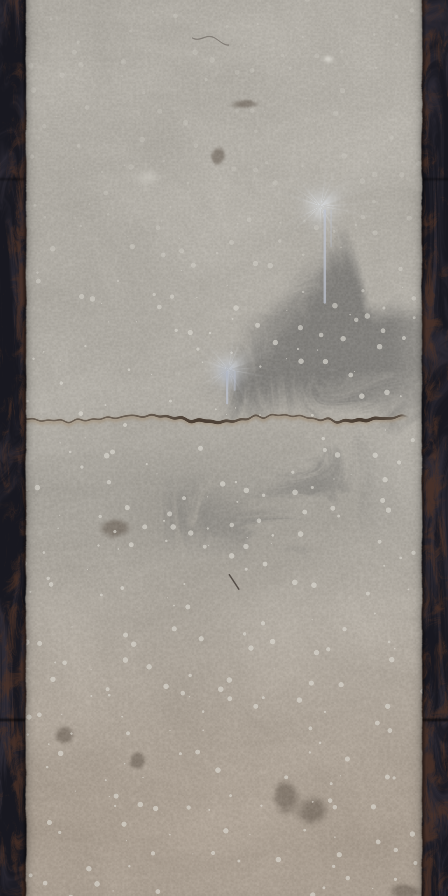
This texture is drawn by a Shadertoy shader. Its source:

```glsl
// Weathered concrete between two rusty steel beams, with a damp stain, a crack
// and two paint splats. Layered sines make mottling and streaks, cellular noise
// the grit and flecks, soft ellipses and strokes the marks.

float hash(vec2 p) {
  return fract(sin(dot(p, vec2(127.1, 311.7))) * 43758.5);
}

// Rotated, self-warping sine layers, roughly -1 to 1
float waves(vec2 p) {
  float sum = 0.0, amp = 0.55;
  for (int i = 0; i < 6; i++) {
    p = mat2(0.8, 0.6, -0.6, 0.8) * p * 1.75 + 1.3;
    p += 0.7 * sin(p.yx * 1.2);
    sum += amp * sin(p.x) * cos(p.y * 0.9);
    amp *= 0.68;
  }
  return sum;
}

// Cellular noise: distance to the nearest point, and its random id
vec2 cells(vec2 p) {
  vec2 best = vec2(9.0, 0.0);
  for (int k = 0; k < 9; k++) {
    vec2 cell = floor(p) + vec2(k % 3 - 1, k / 3 - 1);
    float d = distance(p, cell + vec2(hash(cell), hash(cell + 37.0)));
    if (d < best.x) best = vec2(d, hash(cell + 71.0));
  }
  return best;
}

float bell(float x) { return exp(-x * x); }

float blob(vec2 p, vec2 center, vec2 radius) {
  return bell(length((p - center) / radius));
}

float stroke(vec2 p, vec2 a, vec2 b, float width, float px) {
  vec2 ab = b - a;
  float t = clamp(dot(p - a, ab) / dot(ab, ab), 0.0, 1.0);
  return 1.0 - smoothstep(width - px * 0.5, width + px * 0.7, length(p - a - ab * t));
}

// Bright core with fine radial spray
float splat(vec2 p, vec2 center, float size) {
  vec2 d = p - center;
  float angle = atan(d.y, d.x), r = length(d) / size;
  float rays = pow(0.5 + 0.5 * sin(angle * 13.0 + 3.0 * sin(angle * 5.0)), 4.0);
  return 0.65 * exp(-r * r * 5.0) + 0.4 * rays * exp(-r * 1.9);
}

// Damp wedge rising to a peak, with patchy seepage below
float dampStain(vec2 p, float rough) {
  float side = (p.x - 0.53 - (p.y - 1.2) * 0.76) * 0.8;
  float top = mix(1.49, 1.31, smoothstep(0.765, 0.84, p.x)) - p.y;
  float wedge = smoothstep(-0.035, 0.075, min(side, top) + 0.035 * rough)
    * smoothstep(1.05, 1.17, p.y + 0.05 * rough)
    * (1.0 - 0.35 * smoothstep(0.86, 0.95, p.x));
  float seep = blob(p, vec2(0.7, 0.94), vec2(0.11, 0.13))
    + 0.7 * blob(p, vec2(0.59, 0.82), vec2(0.15, 0.05))
    + 0.7 * blob(p, vec2(0.42, 0.86), vec2(0.08, 0.07));
  return wedge + 0.65 * seep * smoothstep(-0.25, 0.5, rough);
}

// Jagged crack, open in two stretches, with a tan lip underneath
vec3 addCrack(vec3 col, vec2 p, float px) {
  float height = 1.066 + 0.006 * cos(20.0 * (p.x - 0.31))
    + 0.0025 * sin(p.x * 71.0 + 2.0 * sin(p.x * 43.0)) + 0.0014 * sin(p.x * 190.0);
  float offset = p.y - height;
  float open = bell((p.x - 0.45) / 0.09) + bell((p.x - 0.81) / 0.07);
  float width = 0.0007 + 0.0022 * open;
  float reach = 1.0 - smoothstep(0.89, 0.915, p.x);
  col = mix(col, vec3(0.62, 0.54, 0.44), 0.45 * reach * bell((offset + 0.004) / 0.006));
  float gap = 1.0 - smoothstep(width, width + px, abs(offset));
  return mix(col, vec3(0.25, 0.2, 0.16), gap * reach * (0.6 + 0.3 * min(open, 1.0)));
}

vec3 addPaint(vec3 col, vec2 p, float rough, float px) {
  float paint = splat(p, vec2(0.716, 1.54), 0.075) + 0.9 * splat(p, vec2(0.51, 1.175), 0.07);
  col = mix(col, vec3(0.83, 0.84, 0.85), min(paint, 0.9));
  float drips = stroke(p, vec2(0.725, 1.53), vec2(0.725, 1.325), 0.0025, px)
    + 0.5 * stroke(p, vec2(0.739, 1.53), vec2(0.739, 1.45), 0.0015, px)
    + stroke(p, vec2(0.507, 1.17), vec2(0.507, 1.1), 0.0022, px)
    + 0.7 * stroke(p, vec2(0.524, 1.17), vec2(0.524, 1.13), 0.002, px);
  col = mix(col, vec3(0.74, 0.76, 0.81), 0.75 * min(drips, 1.0));
  return mix(col, vec3(0.65, 0.68, 0.74), 0.5 * blob(p + 0.008 * rough, vec2(0.51, 1.165), vec2(0.025)));
}

vec3 concrete(vec2 p, float px) {
  float rough = waves(p * 8.0 + 5.0);
  vec3 col = mix(vec3(0.665, 0.62, 0.57), vec3(0.695, 0.68, 0.65), smoothstep(0.1, 0.95, p.y));
  col += 0.022 * waves(p * vec2(2.2, 4.5)) + 0.014 * rough;
  col += 0.035 * blob(p, vec2(0.5, 0.17), vec2(0.2, 0.13)) - 0.05 * blob(p, vec2(0.45, 0.86), vec2(0.4, 0.15));
  col = mix(col, vec3(0.455, 0.45, 0.44), min(0.78 * dampStain(p, rough), 0.85));

  // Small dark patches
  vec2 q = p + 0.006 * rough;
  float marks = blob(q, vec2(0.545, 1.765), vec2(0.03, 0.01)) + blob(q, vec2(0.49, 1.655), vec2(0.014, 0.018))
    + blob(q, vec2(0.26, 0.823), vec2(0.03, 0.02)) + blob(q, vec2(0.64, 0.225), vec2(0.025, 0.035))
    + blob(q, vec2(0.7, 0.19), vec2(0.03)) + blob(q, vec2(0.145, 0.36), vec2(0.02))
    + blob(q, vec2(0.31, 0.305), vec2(0.018)) + blob(q, vec2(0.905, 0.012), vec2(0.035, 0.016));
  col = mix(col, vec3(0.4, 0.36, 0.32), 0.55 * smoothstep(0.15, 0.8, marks * (1.0 + 0.25 * rough)));

  // Grit, pale flecks and chips
  col += 0.035 * (cells(p * 120.0).x - 0.5) + 0.025 * (hash(floor(p * 256.0)) - 0.5);
  vec2 fleck = cells(p * 24.0);
  float size = 0.12 * smoothstep(0.6, 1.0, fleck.y);
  float pale = step(0.6, fleck.y) * (1.0 - smoothstep(size, size + 24.0 * px, fleck.x));
  pale *= 0.65 - 0.4 * smoothstep(1.2, 1.6, p.y);
  pale += 0.8 * blob(p, vec2(0.733, 1.868), vec2(0.01, 0.007)) + 0.4 * blob(q, vec2(0.33, 1.603), vec2(0.02, 0.012));
  col = mix(col, vec3(0.86, 0.85, 0.82), min(pale, 1.0));

  // Hairline and scratch
  vec2 bent = p + vec2(0.0, 0.006 * sin(p.x * 90.0));
  float lines = 0.4 * stroke(bent, vec2(0.43, 1.92), vec2(0.51, 1.905), 0.0012, px)
    + 0.8 * stroke(p, vec2(0.512, 0.717), vec2(0.533, 0.685), 0.0014, px);
  col = mix(col, vec3(0.25, 0.22, 0.2), lines);
  return addPaint(addCrack(col, p, px), p, rough, px);
}

// inner: 0 at the canvas border, 1 beside the slab
vec3 steelBeam(vec2 p, float inner) {
  float streaks = waves(p * vec2(24.0, 5.0)), scale = waves(p * vec2(50.0, 22.0));
  vec3 col = mix(vec3(0.095, 0.095, 0.125), vec3(0.18, 0.17, 0.21), smoothstep(-0.4, 0.8, streaks));
  float rust = smoothstep(0.0, 0.9, 0.6 * scale + 0.4 * streaks + 0.45 * inner - 0.12 * p.y + 0.1);
  col = mix(col, vec3(0.31, 0.2, 0.15), 0.75 * rust);
  float joint = bell((p.y - 0.393) / 0.004) + 0.6 * bell((p.y - 1.6) / 0.004);
  return col * (1.0 - 0.5 * joint) * (1.0 - 0.45 * smoothstep(0.82, 1.0, inner));
}

void mainImage(out vec4 fragColor, in vec2 fragCoord) {
  vec2 p = fragCoord / iResolution.xy * vec2(1.0, 2.0);
  float px = 1.0 / iResolution.x, border = min(p.x, 1.0 - p.x);
  float edge = 0.058 + 0.0016 * waves(p * vec2(3.0, 18.0));
  vec3 slab = concrete(p, px) * (1.0 - 0.3 * exp(-max(border - edge, 0.0) / 0.007));
  vec3 col = mix(steelBeam(p, border / edge), slab, smoothstep(edge - px, edge + px, border));
  fragColor = vec4(clamp(col, 0.0, 1.0), 1.0);
}
```
